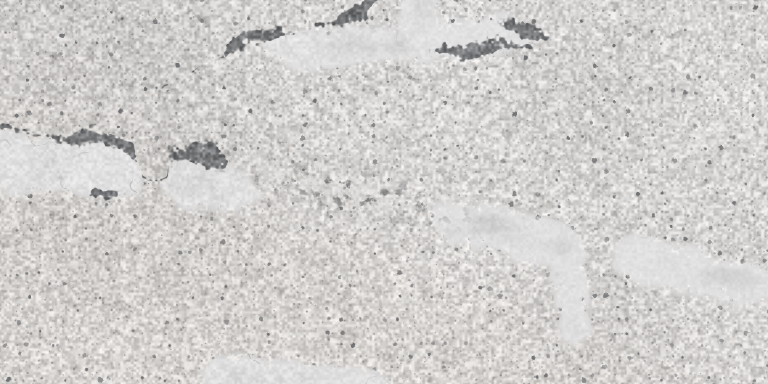
A WebGL 2 fragment shader for this texture:

```glsl
#version 300 es
precision highp float;
// Weathered concrete: fine sandy grain dotted with dark pores, crossed by a
// sloping band of pale filler patches with ragged, broken cracks beside them.
// Layers of value noise, jittered pore cells and warped distance functions.

#define STONE vec3(0.848, 0.838, 0.828)
#define FILLER vec3(0.888, 0.886, 0.890)
#define FILLER_SHADE vec3(0.815, 0.815, 0.820)
#define DARK vec3(0.37, 0.375, 0.385)
#define GRAIN_SCALE 145.0
#define GRAIN_CONTRAST 0.20
#define PORE_CELL 0.030
#define PORE_SHARE 0.24
#define EDGE_WARP 0.075
#define CRACK_WIDTH 0.017

uniform vec2 u_resolution;
out vec4 fragColor;

float hash(vec2 cell, uint seed) {
  uvec2 q = uvec2(ivec2(cell)) * uvec2(1597u, 7919u);
  uint h = (q.x ^ (q.y + seed * 2699u)) * 74763u;
  h = (h ^ (h >> 15u)) * 84589u;
  h = (h ^ (h >> 13u)) * 69069u;
  h ^= h >> 16u;
  return float(h & 65535u) / 65535.0;
}

float noise(vec2 p, uint seed) {
  vec2 i = floor(p), f = fract(p);
  f = f * f * (3.0 - 2.0 * f);
  vec2 e = vec2(1.0, 0.0);
  return mix(mix(hash(i, seed), hash(i + e, seed), f.x),
             mix(hash(i + e.yx, seed), hash(i + e.xx, seed), f.x), f.y);
}

float fbm(vec2 p, uint seed) {
  float sum = 0.0, amp = 0.533;
  for (int i = 0; i < 4; i++) {
    sum += amp * noise(p, seed + uint(i));
    p = mat2(1.6, 1.2, -1.2, 1.6) * p + 3.7;
    amp *= 0.5;
  }
  return sum;
}

float segment(vec2 p, vec2 a, vec2 b) {
  vec2 d = b - a;
  return length(p - a - d * clamp(dot(p - a, d) / dot(d, d), 0.0, 1.0));
}

float bump(float x, float width) { return exp(-x * x / (width * width)); }

// Dark, slightly uneven pits, one at most in each cell
float pores(vec2 p, float cell, float share, float radius, uint seed, float soft) {
  vec2 id = floor(p / cell);
  vec2 centre = (id + 0.25 + 0.5 * vec2(hash(id, seed), hash(id, seed + 1u))) * cell;
  float size = hash(id, seed + 2u);
  float r = radius * mix(0.45, 1.0, size * size);
  float d = length(p - centre) + (noise(p * 230.0, seed) - 0.5) * r * 0.8 - r;
  return step(hash(id, seed + 3u), share) * smoothstep(soft, -soft, d)
       * mix(0.45, 1.0, hash(id, seed + 4u));
}

void main() {
  vec2 p = gl_FragCoord.xy / u_resolution.y;
  float soft = max(0.8 / u_resolution.y, 0.0012);
  vec2 warp = vec2(fbm(p * 11.0, 10u), fbm(p * 11.0, 20u)) - 0.5;
  vec2 q = p + warp * EDGE_WARP;
  float fine = noise(p * GRAIN_SCALE, 30u) - 0.5;
  float coarse = noise(p * GRAIN_SCALE * 0.5, 31u) - 0.5;

  // Sandy ground with broad stains and a dark-skewed grain
  float stain = fbm(p * 2.6, 40u) - 0.5;
  vec3 col = STONE + stain * 0.05;
  col -= 0.035 * bump(length(p - vec2(0.0, 1.0)), 0.7);
  col += vec3(-0.006, -0.001, 0.006) * smoothstep(0.3, 1.0, p.y * 0.6 + p.x * 0.25);
  float grain = fine + 0.45 * coarse;
  float pits = smoothstep(0.66, 0.95, noise(p * GRAIN_SCALE * 0.8, 32u));
  col += grain * GRAIN_CONTRAST - pits * vec3(0.085, 0.087, 0.089);

  // Filler: sloping band with gaps, its offshoot, and top and bottom patches
  float middle = 0.585 - 0.1 * q.x - 0.035 * q.x * q.x;
  float gap = smoothstep(0.61, 0.72, q.x) * (1.0 - smoothstep(1.07, 1.18, q.x));
  float halfWidth = 0.068 - 0.011 * q.x - 0.085 * bump(q.x - 0.4, 0.03)
                  - 0.10 * gap - 0.08 * bump(q.x - 1.55, 0.05);
  float d = abs(q.y - middle) - halfWidth;
  d = min(d, segment(q, vec2(1.46, 0.32), vec2(1.51, 0.14)) - 0.042);
  d = min(d, segment(q, vec2(0.75, 0.865), vec2(1.32, 0.915)) - 0.045);
  d = min(d, segment(q, vec2(1.09, 1.02), vec2(1.10, 0.90)) - 0.055);
  d = min(d, segment(q, vec2(0.60, 0.0), vec2(0.92, -0.02)) - 0.065);
  float filler = smoothstep(0.012, -0.012, d + fine * 0.022 + coarse * 0.02);
  float rough = 1.0 - smoothstep(0.6, 1.3, p.x);
  float cloud = smoothstep(0.47, 0.72, fbm(p * 7.0, 50u)) * smoothstep(0.0, -0.04, d);
  vec3 paste = mix(FILLER, FILLER_SHADE, cloud * (0.9 - 0.5 * rough));
  paste += grain * mix(0.035, 0.08, rough);
  float hairline = smoothstep(0.018, 0.0, abs(fbm(p * 9.0, 60u) - 0.5));
  paste -= hairline * rough * 0.13 * smoothstep(0.4, 0.6, noise(p * 14.0, 61u));
  col = mix(col, paste, filler * 0.93);

  // Pores in two sizes, mostly filled in under the patches
  float pit = pores(p, PORE_CELL, PORE_SHARE, 0.0065, 70u, soft);
  pit = max(pit, 0.6 * pores(p + 0.37, PORE_CELL * 0.5, PORE_SHARE, 0.0032, 80u, soft));
  col = mix(col, DARK, pit * 0.85 * (1.0 - 0.92 * filler));

  // Crumbled, speckled stretch in the gap of the band
  float zone = bump(p.x - 0.91, 0.24) * bump(p.y - middle - 0.035, 0.045);
  float crumbs = fbm(p * 42.0, 90u);
  col = mix(col, FILLER, zone * 0.55 * smoothstep(0.48, 0.36, crumbs));
  col = mix(col, DARK, zone * 0.8 * smoothstep(0.54, 0.68, crumbs));

  // Broken cracks of changing width along the upper patch edges
  float c = abs(q.y - middle - halfWidth - 0.012) + 0.3 * smoothstep(0.58, 0.68, p.x);
  c = min(c, segment(q, vec2(0.25, 0.51), vec2(0.29, 0.50)) + 0.002);
  c = min(c, segment(q, vec2(0.37, 0.72), vec2(0.55, 0.86)) + 0.005);
  c = min(c, segment(q, vec2(0.55, 0.86), vec2(0.82, 0.925)) + 0.005);
  c = min(c, segment(q, vec2(0.82, 0.925), vec2(1.02, 1.01)) - 0.004);
  c = min(c, segment(q, vec2(1.15, 0.875), vec2(1.39, 0.885)) - 0.003);
  c = min(c, segment(q, vec2(1.32, 0.95), vec2(1.42, 0.915)));
  float opening = CRACK_WIDTH * smoothstep(0.30, 0.75, noise(p * 13.0, 100u));
  float crack = smoothstep(0.004, -0.005, c - opening + (fine + coarse) * 0.011);
  vec3 crackColor = DARK + 0.10 * noise(p * 30.0, 101u) + grain * 0.24;
  col = mix(col, crackColor, crack * 0.88);

  fragColor = vec4(clamp(col, 0.0, 1.0), 1.0);
}
```
